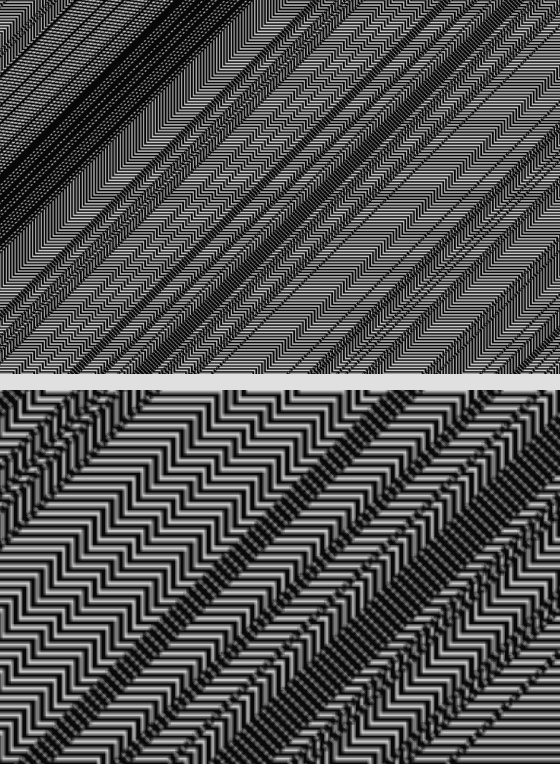
Top: the whole. Bottom: its middle third, enlarged.
This pattern is drawn by a Shadertoy shader. Its source:

```glsl
float hash(float n) {
    return fract(sin(n * 12.9898 + 4.1) * 43758.5);
}

// Gradient noise along a line
float gradientNoise(float t) {
    float i = floor(t), f = t - i;
    float left = (hash(i) * 2.0 - 1.0) * f;
    float right = (hash(i + 1.0) * 2.0 - 1.0) * (f - 1.0);
    return mix(left, right, f * f * (3.0 - 2.0 * f));
}

bool within(float v, float low, float high) {
    return v >= low && v < high;
}

// 1 on the lit part of a stripe that repeats every four threads
float stripe(float v, float width) {
    return step(mod(v, 4.0), width);
}

// Threads run level or upright depending on their diagonal strip
float weave(vec2 q) {
    vec2 cell = floor(q);
    float diagonal = cell.x - cell.y;
    float strip = floor(diagonal / 4.0);
    float grain = hash(strip + 31.0);
    float d = strip * 4.0 + 2.0;

    // Frayed zone: tilted dashes that shorten towards its dark edge
    if (within(d, -412.0, -164.0)) {
        float dark = smoothstep(-310.0, -250.0, d);
        float dash = step(mod(diagonal, 6.0), mix(4.0, 1.5, dark));
        return stripe(q.y + 0.12 * diagonal, 2.0) * dash * step(0.16, grain);
    }

    // Dark seams of short cross hatches: a few broad ones, many thin ones
    bool seam = within(d, -84.0, -76.0) || within(d, 92.0, 108.0)
             || within(d, 180.0, 204.0) || within(d, 428.0, 436.0);
    float thinShare = within(d, 204.0, 242.0) ? 0.4
                    : within(d, -164.0, -86.0) ? 0.0 : 0.1;
    if (seam || grain < thinShare)
        return step(mod(q.x + q.y, 6.0), 1.6) * stripe(q.x - q.y, 2.6);

    // Folds: broad on the right, narrow in the middle
    float period = d > 240.0 ? 84.0 : 30.0;
    float fold = fract((d - 252.0) / period + 0.7 * gradientNoise(d / 50.0));
    bool upright = fold < (within(d, 110.0, 180.0) ? 0.3 : 0.4);
    if (within(d, -164.0, -86.0)) upright = d < -114.0;
    if (d < -412.0) upright = d > -466.0;
    return upright ? stripe(q.x, 1.4) : stripe(q.y, 2.0);
}

void mainImage(out vec4 fragColor, in vec2 fragCoord) {
    // Average a grid of samples about two threads wide for soft edges
    vec2 q = fragCoord / iResolution.y * 512.0;
    float light = 0.0;
    for (int j = 0; j < 5; j++)
        for (int i = 0; i < 5; i++)
            light += weave(q + (vec2(i, j) - 2.0) * 0.38);
    fragColor = vec4(vec3(mix(0.03, 0.78, light / 25.0)), 1.0);
}
```
